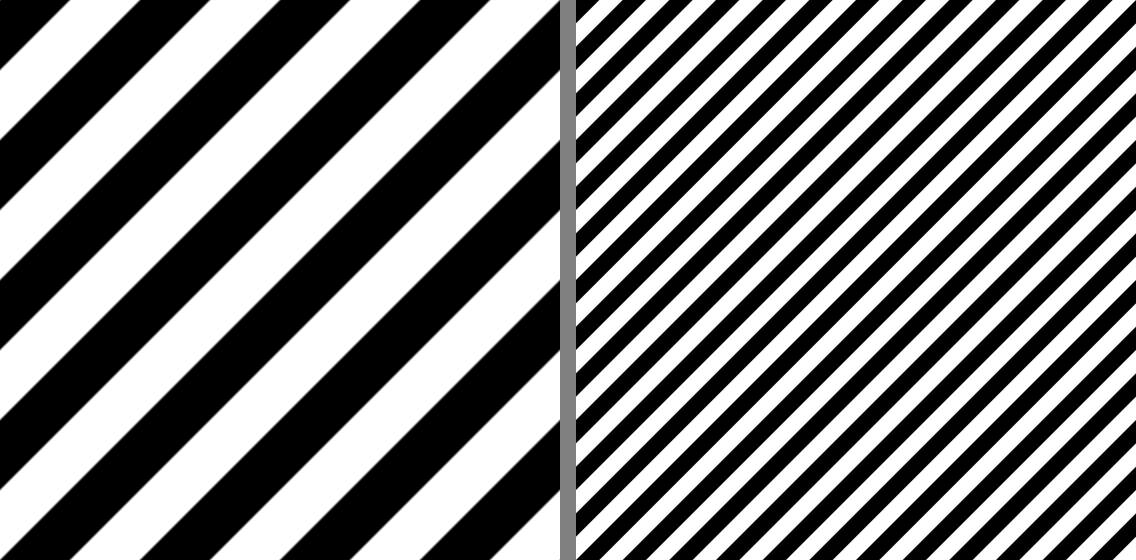
Left: one tile. Right: repeated 3 by 3.
This pattern is drawn by a WebGL 2 fragment shader. Its source:

```glsl
#version 300 es
precision highp float;
// Even black and white diagonal stripes rising to the right at 45 degrees.
// A signed distance to the nearest stripe edge, in canvas units, blends the two
// colours; a whole number of repeats along each axis makes the tile seamless.

#define REPEATS 4.0          // stripe pairs across and down (whole number)
#define DARK_SHARE 0.5       // part of each repeat that is dark
#define EDGE_SOFTNESS 0.0021 // half-width of the blurred edge
#define DARK_COLOR vec3(0.0)
#define LIGHT_COLOR vec3(1.0)

uniform vec2 u_resolution;
out vec4 fragColor;

// Distance to the dark stripe's edge: negative inside, positive outside.
float stripeDistance(vec2 uv) {
    float phase = (uv.x - uv.y) * REPEATS;
    float fromCenter = abs(fract(phase - 0.5 * DARK_SHARE + 0.5) - 0.5);
    // The phase changes fastest across the stripes, by REPEATS * sqrt(2).
    return (fromCenter - 0.5 * DARK_SHARE) / (REPEATS * sqrt(2.0));
}

void main() {
    vec2 uv = gl_FragCoord.xy / u_resolution;

    // Keep the edge at least about one pixel wide on small canvases.
    float pixelSize = 1.0 / min(u_resolution.x, u_resolution.y);
    float softness = max(EDGE_SOFTNESS, 0.7 * pixelSize);
    float light = clamp(0.5 + 0.5 * stripeDistance(uv) / softness, 0.0, 1.0);

    fragColor = vec4(mix(DARK_COLOR, LIGHT_COLOR, light), 1.0);
}
```
